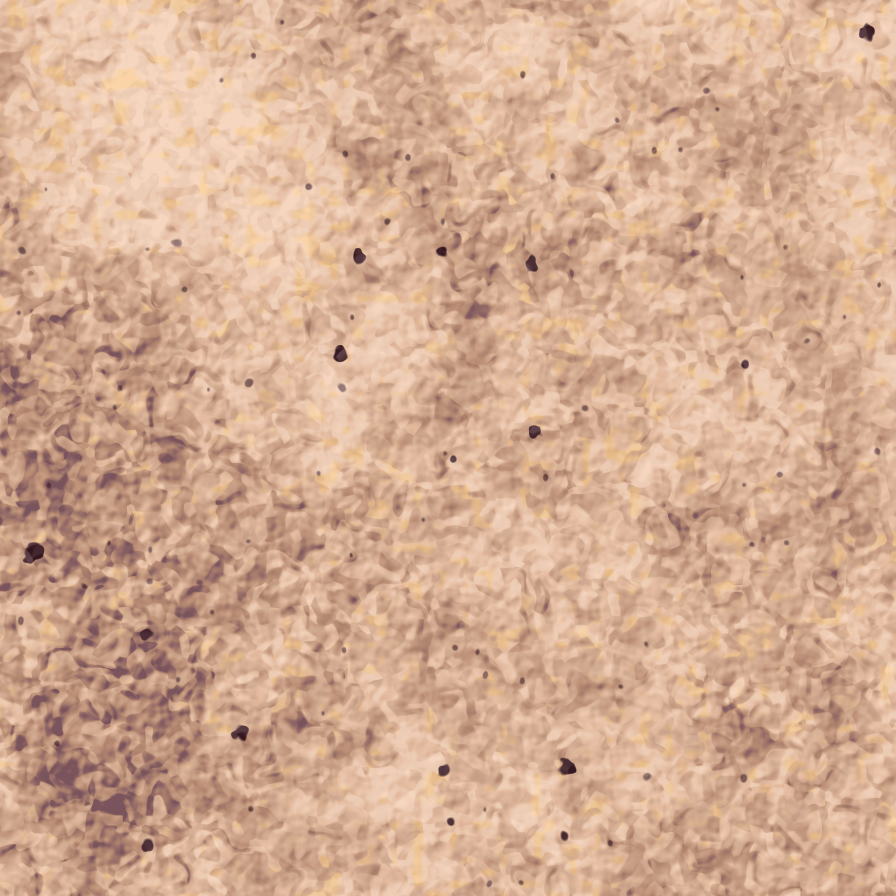
Give the GLSL for this texture, as a WebGL 2 fragment shader.

```glsl
#version 300 es
precision highp float;

uniform vec2 u_resolution;
out vec4 fragColor;

// Stone colours from dark to pale, with the tone at which each one sits
const vec3 PALETTE[6] = vec3[6](
    vec3(0.49, 0.34, 0.32), vec3(0.67, 0.50, 0.41), vec3(0.76, 0.59, 0.49),
    vec3(0.82, 0.67, 0.57), vec3(0.89, 0.73, 0.62), vec3(0.93, 0.80, 0.71));
const float TONES[6] = float[6](-2.5, -1.45, -0.68, 0.04, 0.71, 1.5);
const vec3 SPECK_COLOR = vec3(0.25, 0.14, 0.18);
const vec3 OCHRE_TINT = vec3(0.01, -0.01, -0.10);
const vec3 MAUVE_TINT = vec3(-0.01, -0.01, 0.04);

const float STAIN_SCALE = 3.2;
const float CLUMP_SCALE = 17.0;
const float GRAIN_SCALE = 92.0;
const float PIT_SCALE = 62.0;
const float STAIN_AMOUNT = 0.58;
const float CLUMP_AMOUNT = 0.36;
const float GRAIN_AMOUNT = 0.50;
const float RELIEF_AMOUNT = 0.45;
const float PIT_AMOUNT = 1.3;
const float TONE_OFFSET = 0.08;
const vec2 LIGHT_STEP = vec2(-0.0018, 0.0024);
const vec2 STAIN_AXIS = vec2(0.45, -0.893);

float hash(vec2 p) {
    vec3 q = fract(p.xyx * 0.1031);
    q += dot(q, q.yzx + 33.33);
    return fract((q.x + q.y) * q.z);
}

vec2 hash2(vec2 p) {
    return vec2(hash(p + 17.3), hash(p + 71.9));
}

float noise(vec2 p) {
    vec2 i = floor(p), f = fract(p);
    f = f * f * (3.0 - 2.0 * f);
    return mix(mix(hash(i), hash(i + vec2(1, 0)), f.x),
               mix(hash(i + vec2(0, 1)), hash(i + vec2(1, 1)), f.x), f.y);
}

// Layered noise, centred on zero with a spread near one
float fbm(vec2 p) {
    float sum = 0.0, weight = 0.5;
    for (int i = 0; i < 4; i++) {
        sum += weight * (noise(p) - 0.5);
        p = mat2(1.6, 1.2, -1.2, 1.6) * p + 11.7;
        weight *= 0.5;
    }
    return sum / 0.115;
}

// Soft-edged cells, each with its own random tone
float grains(vec2 p) {
    vec2 cell = floor(p), f = fract(p);
    float sum = 0.0, total = 0.0;
    for (int y = -1; y <= 1; y++)
    for (int x = -1; x <= 1; x++) {
        vec2 o = vec2(x, y);
        vec2 d = o + hash2(cell + o) - f;
        float w = exp(-12.0 * dot(d, d));
        sum += w * (hash(cell + o + 131.0) - 0.5);
        total += w;
    }
    return sum / (total * 0.25);
}

float height(vec2 p) {
    p = mat2(0.8, 0.6, -0.6, 0.8) * p;
    return noise(p * 80.0) + 0.5 * noise(p * 165.0 + 5.0);
}

// Coverage of sparse ragged specks, at most one per grid cell
float specks(vec2 p, float scale, float density, vec2 radii) {
    vec2 cell = floor(p * scale);
    vec2 d = p - (cell + mix(vec2(0.25), vec2(0.75), hash2(cell + scale))) / scale;
    float size = hash(cell + 43.0);
    float radius = mix(radii.x, radii.y, size * size);
    d.x *= mix(0.9, 1.5, hash(cell + 59.0));
    float ragged = radius * 0.9 * (noise(p * 150.0) - 0.5);
    float present = step(hash(cell + 97.0 + scale), density);
    return present * (1.0 - smoothstep(-0.0016, 0.0016, length(d) + ragged - radius));
}

vec3 stoneColor(float tone) {
    vec3 color = PALETTE[0];
    for (int i = 1; i < 6; i++) {
        float t = (tone - TONES[i - 1]) / (TONES[i] - TONES[i - 1]);
        color = mix(color, PALETTE[i], clamp(t, 0.0, 1.0));
    }
    return color;
}

void main() {
    vec2 p = gl_FragCoord.xy / min(u_resolution.x, u_resolution.y);
    vec2 warp = vec2(noise(p * 45.0), noise(p * 45.0 + 37.0)) - 0.5;

    // Broad stains drawn out along one axis, broken into clumps
    vec2 q = vec2(dot(p, STAIN_AXIS) * 0.65, dot(p, vec2(-STAIN_AXIS.y, STAIN_AXIS.x)));
    float stain = fbm(q * STAIN_SCALE + warp * 0.15 + 4.3);
    float clump = fbm(p * CLUMP_SCALE + warp * 0.5 + 23.0);

    // Fine grains, lit from the upper left
    float grain = grains(p * GRAIN_SCALE + warp * 1.6);
    float relief = (height(p - LIGHT_STEP) - height(p + LIGHT_STEP)) / 0.27;
    float roughness = mix(1.15, 0.8, smoothstep(-1.0, 1.2, stain));
    float pit = smoothstep(0.74, 0.95, noise(p * PIT_SCALE + warp * 2.0 + 9.0));

    float tone = TONE_OFFSET + STAIN_AMOUNT * stain + CLUMP_AMOUNT * clump
        + roughness * (GRAIN_AMOUNT * grain + RELIEF_AMOUNT * relief - PIT_AMOUNT * pit);
    vec3 color = stoneColor(tone);

    // Ochre glints and mauve hollows
    float ochre = smoothstep(0.62, 0.9, noise(p * 75.0 + 51.0)) * smoothstep(-0.4, 0.9, tone);
    color += OCHRE_TINT * ochre;
    color += MAUVE_TINT * smoothstep(-0.9, -2.2, tone);
    color += 0.04 * smoothstep(1.6, 2.6, tone);

    // Dark mineral specks
    float large = specks(p, 9.0, 0.24, vec2(0.004, 0.014));
    float small = specks(p + 0.37, 27.0, 0.09, vec2(0.0025, 0.0045));
    color = mix(color, SPECK_COLOR + 0.05 * grain, max(0.92 * large, 0.6 * small));

    fragColor = vec4(clamp(color, 0.0, 1.0), 1.0);
}
```
